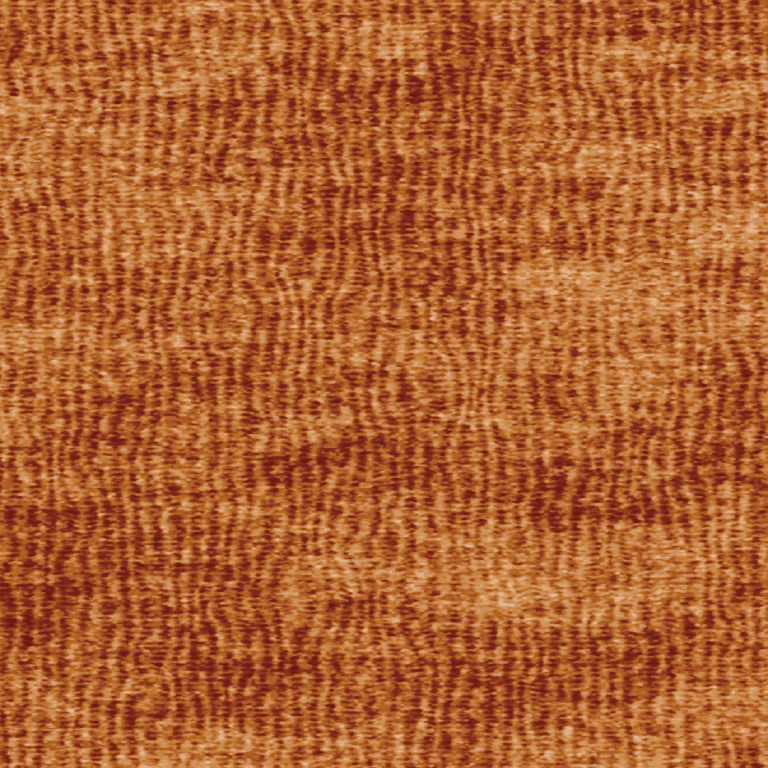
Give the GLSL for this texture, as a three.js fragment shader.

```glsl
// Rust-orange chenille cloth: wavy upright ribs crossed by fine weft rows,
// worn pale in long horizontal patches and covered with short thread grain.
// Soft cellular noise layers add up to one tone, which a colour ramp dyes.

varying vec2 vUv;

const float TAU = 6.2831853;

// Counts across the canvas
const float RIBS = 42.0;
const float ROWS = 146.0;
const vec2 PATCH_CELLS = vec2(3.2, 8.0);
const vec2 WEAR_CELLS = vec2(9.0, 24.0);
const vec2 STREAK_CELLS = vec2(16.0, 105.0);
const vec2 TUFT_CELLS = vec2(85.0, 170.0);
const vec2 GRAIN_CELLS = vec2(165.0, 310.0);
const vec2 FLECK_CELLS = vec2(95.0, 250.0);

// Strength of each layer in the tone
const float PATCH_GAIN = 0.62;
const float WEAR_GAIN = 0.55;
const float STREAK_GAIN = 0.55;
const float TUFT_GAIN = 0.75;
const float GRAIN_GAIN = 0.90;
const float RIB_GAIN = 0.80;
const float ROW_GAIN = 0.50;
const float FLECK_GAIN = 0.80;
const float TONE_SHIFT = -0.04;
const float CONTRAST = 1.7;

// Dyes from groove to worn thread
const vec3 DEEP = vec3(0.42, 0.10, 0.08);
const vec3 MAROON = vec3(0.48, 0.15, 0.11);
const vec3 RUST = vec3(0.58, 0.24, 0.11);
const vec3 COPPER = vec3(0.67, 0.35, 0.16);
const vec3 ORANGE = vec3(0.70, 0.38, 0.13);
const vec3 AMBER = vec3(0.77, 0.49, 0.23);
const vec3 SAND = vec3(0.82, 0.58, 0.37);
const vec3 PALE = vec3(0.90, 0.71, 0.52);

vec3 hash3(vec2 p) {
  vec3 q = fract(vec3(p.xyx) * vec3(0.1031, 0.1030, 0.0973));
  q += dot(q, q.yxz + 33.33);
  return fract((q.xxy + q.yzz) * q.zyx);
}

// Soft cellular noise from -1 to 1: scattered points blend their own values
float cells(vec2 p, float seed) {
  p += seed * vec2(17.0, 31.0);
  vec2 id = floor(p);
  vec2 f = p - id;
  float total = 0.0;
  float weight = 0.0;
  for (int j = -1; j <= 1; j++) {
    for (int i = -1; i <= 1; i++) {
      vec2 cell = vec2(float(i), float(j));
      vec3 h = hash3(id + cell);
      vec2 d = cell + 0.15 + 0.7 * h.xy - f;
      float w = exp(-6.0 * dot(d, d));
      total += w * h.z;
      weight += w;
    }
  }
  return 2.0 * total / weight - 1.0;
}

// Dye for a tone in 0..1, stops spaced by the share of each colour
vec3 dye(float t) {
  vec3 c = mix(DEEP, MAROON, smoothstep(0.0, 0.05, t));
  c = mix(c, RUST, clamp((t - 0.05) / 0.13, 0.0, 1.0));
  c = mix(c, COPPER, clamp((t - 0.18) / 0.18, 0.0, 1.0));
  c = mix(c, ORANGE, clamp((t - 0.36) / 0.19, 0.0, 1.0));
  c = mix(c, AMBER, clamp((t - 0.55) / 0.22, 0.0, 1.0));
  c = mix(c, SAND, clamp((t - 0.77) / 0.17, 0.0, 1.0));
  return mix(c, PALE, smoothstep(0.94, 1.0, t));
}

void main() {
  vec2 uv = vUv;

  // Worn areas, long across and slightly tilted
  vec2 tilted = uv + vec2(0.0, -0.10 * uv.x + 0.012 * sin(9.0 * uv.x));
  float worn = PATCH_GAIN * cells(tilted * PATCH_CELLS, 1.0)
             + WEAR_GAIN * cells(tilted * WEAR_CELLS, 2.0);
  float streak = cells(uv * STREAK_CELLS, 3.0);

  // Thread grain in three sizes
  float tuft = cells(uv * TUFT_CELLS, 4.0);
  float grain = cells(uv * GRAIN_CELLS, 5.0);
  float fleck = smoothstep(0.45, 0.9, cells(uv * FLECK_CELLS, 6.0));

  // Upright ribs that sway, pinch and join
  float sway = 0.50 * cells(uv * vec2(13.0, 11.0), 7.0)
             + 0.28 * cells(uv * vec2(30.0, 26.0), 8.0)
             + 0.10 * tuft;
  float rib = cos(TAU * (uv.x * RIBS + sway));
  float ribFade = 1.0 - 0.45 * smoothstep(0.1, 0.7, worn);

  // Weft rows, showing most in the grooves between ribs
  float wobble = 0.45 * cells(uv * vec2(34.0, 20.0), 9.0);
  float row = sin(TAU * (uv.y * ROWS + wobble));
  float groove = 0.65 - 0.35 * rib;

  float tone = TONE_SHIFT + worn
             + STREAK_GAIN * streak
             + TUFT_GAIN * tuft
             + GRAIN_GAIN * grain
             + RIB_GAIN * ribFade * rib
             + ROW_GAIN * groove * row
             + FLECK_GAIN * fleck;

  // Squash the bell-shaped tone into even shares, then dye it
  vec3 color = dye(1.0 / (1.0 + exp(-CONTRAST * tone)));
  color.b += 0.025 * grain + 0.03 * fleck;
  gl_FragColor = vec4(color, 1.0);
}
```
